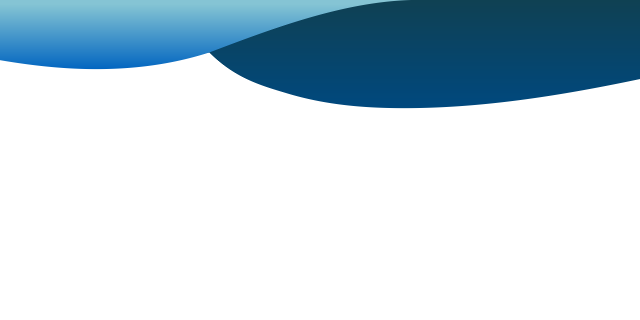
Give the GLSL for this background, as a WebGL 1 fragment shader.

```glsl
precision highp float;

uniform vec2 u_resolution;

#define LIGHT_TOP vec3(0.52, 0.77, 0.83)
#define LIGHT_LOW vec3(0.01, 0.40, 0.755)
#define DARK_TOP vec3(0.06, 0.253, 0.325)
#define DARK_LOW vec3(0.0, 0.285, 0.495)
#define PAPER vec3(1.0)
#define LIGHT_DEPTH 0.216
#define DARK_DEPTH 0.338
#define JOIN vec2(0.654, 0.164)

// Cubic curve from a to b with the given end slopes, level outside them
float curve(float x, vec2 a, vec2 b, float slopeA, float slopeB) {
  float span = b.x - a.x;
  float t = clamp((x - a.x) / span, 0.0, 1.0);
  float s = 1.0 - t;
  float bend = span * t * s * (slopeA * s - slopeB * t);
  return mix(a.y, b.y, t * t * (3.0 - 2.0 * t)) + bend;
}

// Lower edge of the light wave, measured down from the top
float lightEdge(float x) {
  vec2 trough = vec2(0.30, LIGHT_DEPTH);
  if (x < trough.x) return curve(x, vec2(0.0, 0.188), trough, 0.17, 0.0);
  if (x < JOIN.x) return curve(x, trough, JOIN, 0.0, -0.32);
  return curve(x, JOIN, vec2(1.285, 0.0), -0.38, -0.03);
}

// Lower edge of the dark wave, measured down from the top
float darkEdge(float x) {
  vec2 shoulder = vec2(0.898, 0.292);
  vec2 trough = vec2(1.263, DARK_DEPTH);
  if (x < shoulder.x) return curve(x, JOIN, shoulder, 1.0, 0.30);
  if (x < trough.x) return curve(x, shoulder, trough, 0.30, 0.0);
  return curve(x, trough, vec2(2.0, 0.247), 0.0, -0.21);
}

// Smooth coverage of the area above an edge
float above(float edge, float depth) {
  return clamp((edge - depth) * u_resolution.y + 0.5, 0.0, 1.0);
}

void main() {
  vec2 uv = gl_FragCoord.xy / u_resolution;
  float x = 2.0 * uv.x;
  float depth = 1.0 - uv.y;

  // Vertical gradients
  float lightMix = clamp((depth - 0.013) / (LIGHT_DEPTH - 0.013), 0.0, 1.0);
  vec3 light = mix(LIGHT_TOP, LIGHT_LOW, lightMix);
  vec3 dark = mix(DARK_TOP, DARK_LOW, clamp(depth / DARK_DEPTH, 0.0, 1.0));

  // The light wave overlaps the dark one
  vec3 color = mix(PAPER, dark, above(darkEdge(x), depth));
  color = mix(color, light, above(lightEdge(x), depth));
  gl_FragColor = vec4(color, 1.0);
}
```
